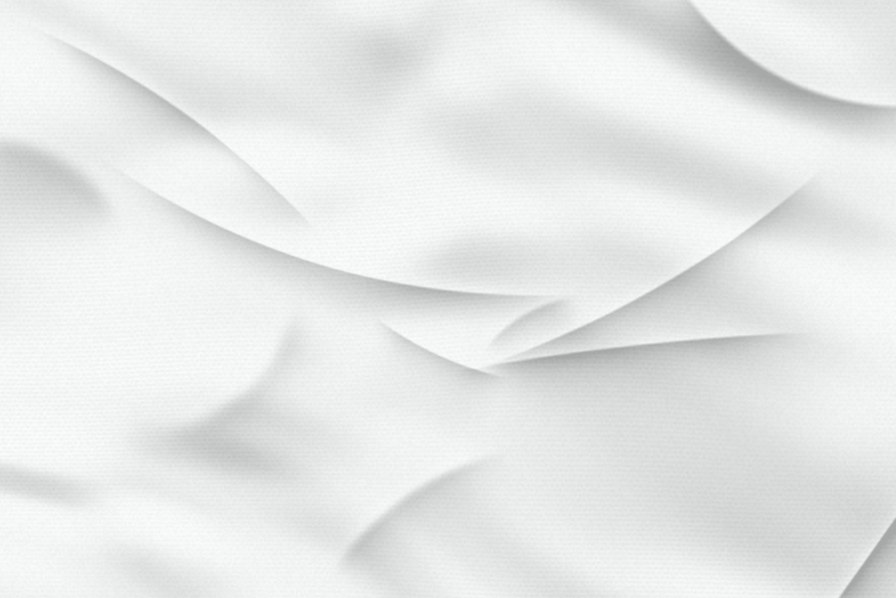
Give the GLSL for this texture, as a WebGL 1 fragment shader.

```glsl
precision highp float;
// Draped white satin: soft rolling folds, a few crisp creases and a fine weave.

uniform vec2 u_resolution;

#define BASE_TONE 0.930
#define DRAPE_CONTRAST 0.46
#define DRAPE_REACH 0.032
#define CLOUD_CONTRAST 0.13
#define CREASE_SHADOW 0.22
#define CREASE_RIM 0.07
#define CREASE_EDGE 0.0035
#define WEAVE_ROWS 128.0
#define WEAVE_CONTRAST 0.012
#define GRAIN_CONTRAST 0.022
#define WHITE_KNEE 0.925
#define WHITE_LIMIT 0.975

const float TAU = 6.28318;
const vec3 COOL_TINT = vec3(-0.006, 0.003, 0.002);

float hash(vec2 cell) {
    vec3 k = fract(vec3(cell.xyx) * 0.1031);
    k += dot(k, k.yzx + 33.33);
    return fract((k.x + k.y) * k.z);
}

float noise(vec2 p) {
    vec2 cell = floor(p);
    vec2 f = fract(p);
    f = f * f * f * (f * (f * 6.0 - 15.0) + 10.0);
    float low = mix(hash(cell), hash(cell + vec2(1.0, 0.0)), f.x);
    float high = mix(hash(cell + vec2(0.0, 1.0)), hash(cell + 1.0), f.x);
    return mix(low, high, f.y);
}

vec2 warp(vec2 p) {
    return vec2(noise(p * 2.1 + 3.0), noise(p * 2.1 + 17.0)) - 0.5;
}

// Height of the cloth: stretched, bent waves running down to the right.
float drapeHeight(vec2 p) {
    vec2 q = p + 0.42 * warp(p);
    vec2 along = normalize(vec2(0.87, -0.45));
    vec2 s = vec2(dot(q, along), dot(q, vec2(-along.y, along.x)));
    float broad = noise(s * vec2(1.7, 4.2) + 5.0);
    float narrow = noise(s * vec2(3.4, 9.0) + 23.0);
    return broad + 0.40 * narrow;
}

// Arched crease from a to b: shadow on its right side, bright rim on its left.
float crease(vec2 p, vec2 a, vec2 b, float bend, float width, float strength, float edge) {
    vec2 chord = b - a;
    float span = length(chord);
    vec2 dir = chord / span;
    vec2 rel = p - a;
    float u = dot(rel, dir) / span;
    float v = dir.x * rel.y - dir.y * rel.x - bend * 4.0 * u * (1.0 - u);
    float taper = smoothstep(0.0, 0.3, u) * (1.0 - smoothstep(0.7, 1.0, u));
    float lit = smoothstep(-edge, edge, v);
    float d = abs(v);
    float shadow = 0.6 * exp(-d / width) + 0.4 * exp(-d / (width * 3.5));
    float rim = exp(-d / (width * 0.7));
    return strength * taper * (lit * rim * CREASE_RIM - (1.0 - lit) * shadow * CREASE_SHADOW);
}

// The large creases that give the cloth its structure.
float creases(vec2 p) {
    float crisp = CREASE_EDGE;
    float soft = CREASE_EDGE * 8.0;
    vec2 knot = vec2(0.80, 0.385);
    float t = 0.0;
    // Upper sheet: shoulder and hanging lower edge
    t += crease(p, vec2(0.02, 0.97), vec2(0.56, 0.58), 0.04, 0.022, 0.8, crisp);
    t += crease(p, vec2(0.15, 0.75), vec2(1.00, 0.51), -0.08, 0.028, 1.0, crisp);
    // Folds gathered at the knot
    t += crease(p, knot - vec2(0.03, 0.01), vec2(1.40, 0.74), -0.04, 0.022, 0.9, crisp);
    t += crease(p, vec2(0.62, 0.475), knot + vec2(0.06, -0.02), -0.015, 0.020, 0.9, crisp);
    t += crease(p, knot - vec2(0.06, 0.01), vec2(1.38, 0.445), 0.012, 0.022, 1.0, crisp);
    t += crease(p, knot + vec2(0.0, 0.02), vec2(0.97, 0.505), 0.02, 0.016, 0.7, crisp * 2.0);
    // Rolled lobe at the upper right
    t += crease(p, vec2(1.10, 1.08), vec2(1.62, 0.83), -0.10, 0.035, 1.1, crisp * 2.0);
    // Soft turns in the lower and left parts
    t += crease(p, vec2(0.54, 0.02), vec2(0.86, 0.25), 0.04, 0.030, 0.8, soft * 0.5);
    t += crease(p, vec2(0.25, 0.27), vec2(0.50, 0.52), -0.06, 0.035, 0.8, soft);
    t += crease(p, vec2(-0.08, 0.77), vec2(0.22, 0.61), 0.05, 0.035, 0.8, soft);
    // Turned hem in the lower right corner
    t += crease(p, vec2(1.36, -0.06), vec2(1.56, 0.22), 0.0, 0.018, 1.2, crisp);
    return t;
}

// Rows of thread crossed by a fainter, staggered column pattern.
float weave(vec2 p) {
    vec2 q = (p + 0.05 * warp(p)) * WEAVE_ROWS;
    float stagger = 0.5 * mod(floor(q.y), 2.0);
    return 0.65 * cos(TAU * q.y) + 0.35 * cos(TAU * (q.x * 0.8 + stagger));
}

// Rolls bright tones off gently towards the white limit.
float softLimit(float tone) {
    float room = WHITE_LIMIT - WHITE_KNEE;
    float over = max(tone - WHITE_KNEE, 0.0);
    return min(tone, WHITE_KNEE) + room * (1.0 - exp(-over / room));
}

void main() {
    vec2 p = gl_FragCoord.xy / u_resolution.y;

    // Light from the upper left over the soft relief
    vec2 reach = DRAPE_REACH * normalize(vec2(-0.35, 0.94));
    float relief = drapeHeight(p - reach) - drapeHeight(p + reach);
    float cloud = noise(p * 1.8 + 11.0) - 0.5;
    float tone = BASE_TONE + DRAPE_CONTRAST * relief + CLOUD_CONTRAST * cloud;
    tone = softLimit(max(tone, 0.76) + creases(p));

    // Cloth texture, stronger in some patches
    float patches = 0.35 + 0.9 * noise(p * 3.0 + 41.0);
    float grain = noise(p * 300.0) - 0.5;
    tone += patches * WEAVE_CONTRAST * weave(p) + GRAIN_CONTRAST * grain;

    gl_FragColor = vec4(vec3(max(tone, 0.66)) + COOL_TINT, 1.0);
}
```
